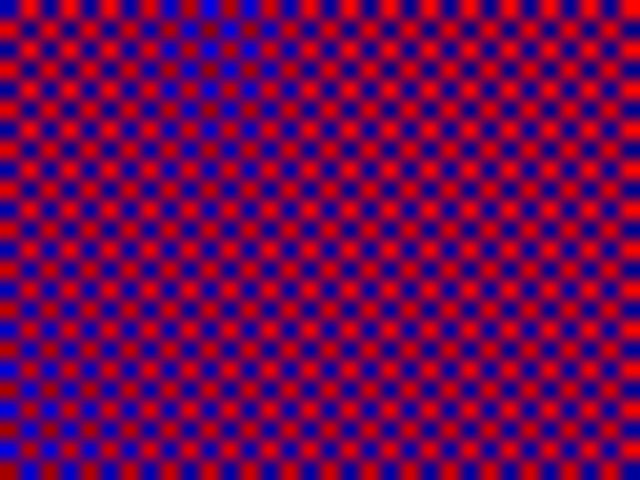
This pattern is drawn by a Shadertoy shader. Its source:

```glsl
// Soft red and blue checkerboard, 32 by 24 cells, with slowly drifting brightness.

const vec2 CELLS = vec2(32.0, 24.0);

float hash(vec2 p) {
    return fract(sin(dot(p, vec2(127.1, 311.7))) * 43758.5);
}

// Soft elliptical patch, 1 at its centre
float patchAt(vec2 uv, vec2 centre, vec2 radius) {
    vec2 d = (uv - centre) / radius;
    return exp(-0.5 * dot(d, d));
}

// Broad shift that brightens blue and dims red
float drift(vec2 uv) {
    return 0.32 * patchAt(uv, vec2(0.34, 0.97), vec2(0.08, 0.22))
         + 0.18 * patchAt(uv, vec2(0.0, 0.08), vec2(0.13, 0.22))
         + 0.14 * patchAt(uv, vec2(0.0, 1.0), vec2(0.03))
         + 0.13 * (1.0 - uv.y) * (1.0 - 0.4 * uv.x);
}

vec3 cellColour(vec2 cell) {
    cell = clamp(cell, vec2(0.0), CELLS - 1.0);
    float shift = drift((cell + 0.5) / CELLS) + 0.03 * (hash(cell) - 0.5);
    float oddRow = mod(cell.y, 2.0);

    // Alternate rows differ slightly in strength
    float red = min(0.93 + 0.10 * oddRow - shift, 1.0);
    float blue = 0.53 + 0.04 * oddRow + 1.1 * shift;
    bool isRed = mod(cell.x + cell.y, 2.0) < 0.5;
    return isRed ? vec3(red, 0.02 * smoothstep(0.9, 1.0, red), 0.0)
                 : vec3(0.0, 0.0, blue);
}

void mainImage(out vec4 fragColor, in vec2 fragCoord) {
    // Blend smoothly between the four nearest cell centres
    vec2 grid = fragCoord / iResolution.xy * CELLS - 0.5;
    vec2 cell = floor(grid);
    vec2 blend = smoothstep(0.0, 1.0, grid - cell);

    vec3 lower = mix(cellColour(cell), cellColour(cell + vec2(1.0, 0.0)), blend.x);
    vec3 upper = mix(cellColour(cell + vec2(0.0, 1.0)), cellColour(cell + 1.0), blend.x);
    fragColor = vec4(mix(lower, upper, blend.y), 1.0);
}
```
